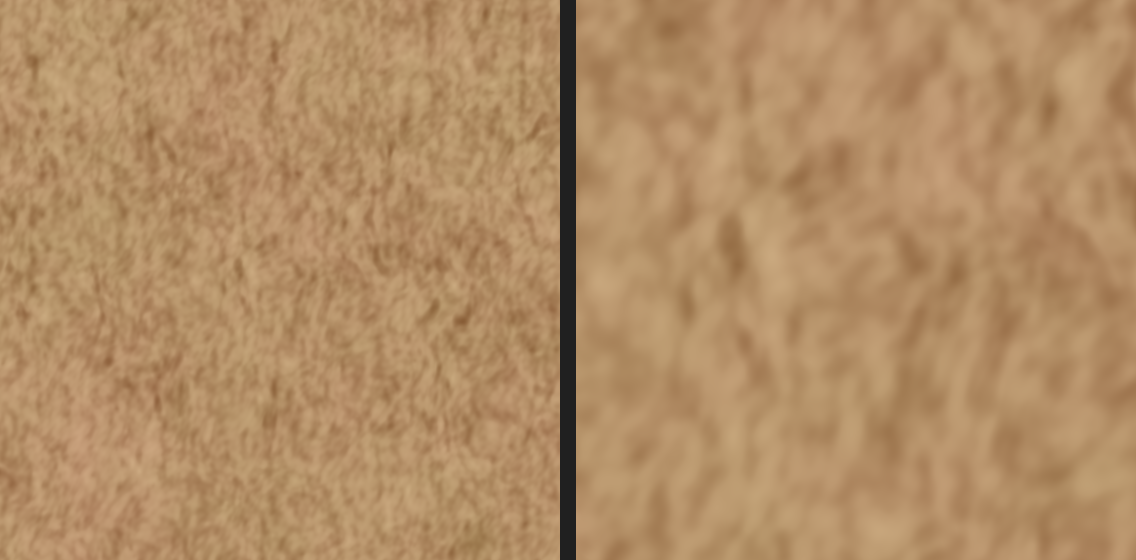
Left, the full canvas; right, a detail of the centre.
Write a WebGL 1 fragment shader that draws this texture.

```glsl
precision highp float;
// Dry, straw-coloured grass seen from afar: soft upright tufts, dark gaps and pale stalks.

uniform vec2 u_resolution;

const vec3 GAP_BROWN = vec3(0.55, 0.38, 0.23);
const vec3 PALE_STRAW = vec3(0.74, 0.60, 0.44);
const vec3 ROSY_TINT = vec3(0.017, -0.012, 0.012);

float hash(vec2 p) {
  return fract(sin(dot(p, vec2(127.1, 311.7))) * 43758.5453);
}

vec2 gradientAt(vec2 cell) {
  float angle = 6.2832 * hash(cell);
  return vec2(cos(angle), sin(angle));
}

// Gradient noise, roughly -0.7 to 0.7
float noise(vec2 p) {
  vec2 i = floor(p);
  vec2 f = p - i;
  vec2 w = f * f * f * (f * (f * 6.0 - 15.0) + 10.0);
  vec2 e = vec2(1.0, 0.0);
  float a = dot(gradientAt(i), f);
  float b = dot(gradientAt(i + e.xy), f - e.xy);
  float c = dot(gradientAt(i + e.yx), f - e.yx);
  float d = dot(gradientAt(i + e.xx), f - e.xx);
  return mix(mix(a, b, w.x), mix(c, d, w.x), w.y);
}

vec2 rotate(vec2 p, float angle) {
  float c = cos(angle);
  float s = sin(angle);
  return vec2(c * p.x - s * p.y, s * p.x + c * p.y);
}

// Soft tapered stroke through the origin along a direction
float stroke(vec2 p, vec2 direction, float halfLength, float width) {
  float along = clamp(dot(p, direction), -halfLength, halfLength);
  float d = length(p - along * direction) / width;
  float taper = 1.0 - 0.7 * abs(along) / halfLength;
  return exp(-d * d) * taper;
}

// One randomly leaning stalk per cell, present in a given share of cells
float stalks(vec2 p, float lean, float spread, float share, float seed) {
  vec2 cell = floor(p);
  float sum = 0.0;
  for (int y = -1; y <= 1; y++) {
    for (int x = -1; x <= 1; x++) {
      vec2 id = cell + vec2(float(x), float(y));
      vec2 key = id + seed;
      vec2 centre = id + vec2(hash(key + 3.7), hash(key + 9.2));
      float angle = lean + spread * (hash(key + 17.3) - 0.5);
      float halfLength = mix(0.12, 0.42, hash(key + 23.9));
      float present = step(hash(key + 31.1), share);
      vec2 direction = vec2(cos(angle), sin(angle));
      sum += present * stroke(p - centre, direction, halfLength, 0.1);
    }
  }
  return sum;
}

// Dark upright hollows gathered in loose clusters
float hollows(vec2 p) {
  float cluster = smoothstep(-0.2, 0.4, noise(p * vec2(7.0, 5.0) + 41.0));
  float spot = smoothstep(0.08, 0.55, noise(p * vec2(38.0, 22.0) + 73.0));
  return spot * cluster;
}

void main() {
  vec2 uv = gl_FragCoord.xy / u_resolution.y;

  // Bend the upright grain a little
  vec2 bend = vec2(noise(uv * 9.0 + 5.0), noise(uv * 8.0 + 19.0));
  vec2 p = uv + 0.015 * bend;

  // Grain from broad patches down to fine blades
  float patches = noise(uv * 4.0 + 11.0);
  float drifts = noise(uv * vec2(10.0, 8.0) + 31.0);
  float clumps = noise(p * vec2(24.0, 15.0) + 27.0);
  float tufts = noise(p * vec2(54.0, 33.0) + 53.0);
  float blades = noise(rotate(p, 0.5) * vec2(88.0, 62.0) + 87.0);
  float tone = 0.83 + 0.22 * patches + 0.20 * drifts + 0.38 * clumps;
  tone += 0.54 * tufts + 0.30 * blades;

  // Scattered stalks and shaded gaps
  tone += 0.22 * stalks(p * 20.0, 0.9, 1.8, 0.55, 0.0);
  tone -= 0.28 * stalks(p * 19.0, 1.5, 0.7, 0.45, 57.0);
  tone -= 0.65 * hollows(p);

  // Soft shoulder keeps the palest straw from glaring
  tone = min(tone, 0.98 + 0.6 * (tone - 0.98));
  vec3 color = mix(GAP_BROWN, PALE_STRAW, max(tone, -0.3));

  // Rosy and olive drifts
  float hue = noise(uv * 3.0 + 63.0) + 0.6 * noise(p * 17.0 + 95.0);
  color += ROSY_TINT * hue;

  gl_FragColor = vec4(color, 1.0);
}
```
